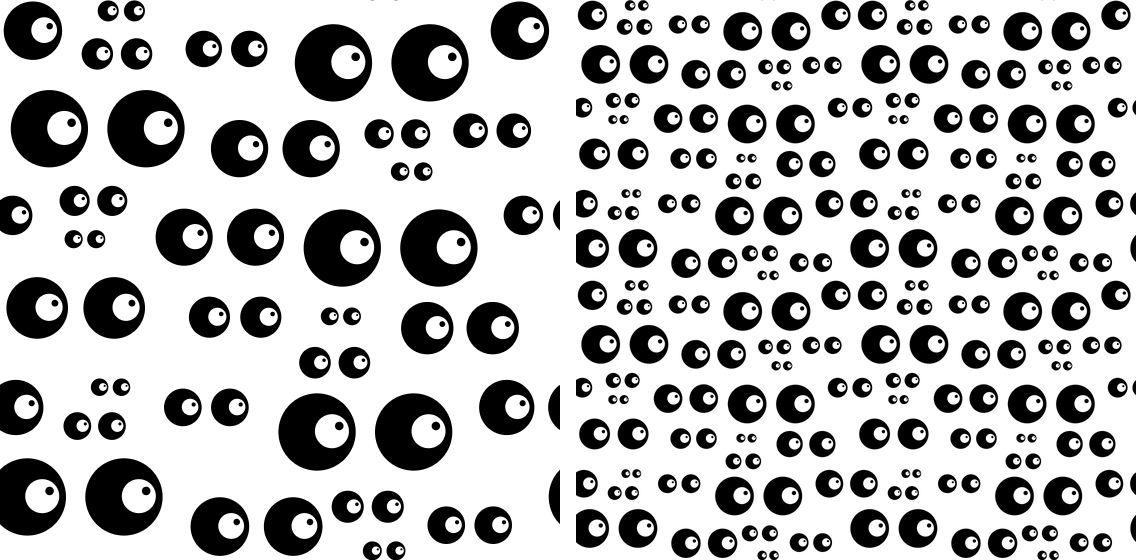
Left, the tile; right, the same tile 2 across and 2 down.
Write a WebGL 1 fragment shader that draws this pattern.

```glsl
precision highp float;
// Scattered pairs of black cartoon eyes of many sizes on white, tiling seamlessly.

uniform vec2 u_resolution;

const float TAU = 6.2831853;
const float ROWS = 6.0;

float hash(vec2 p) {
  vec3 q = fract(vec3(p.xyx) * 0.1031 + 0.37);
  q += dot(q, q.yzx + 33.33);
  return fract((q.x + q.y) * q.z);
}

// Antialiased coverage of a disc.
float disc(vec2 p, float radius, float pixel) {
  return clamp(0.5 - (length(p) - radius) / pixel, 0.0, 1.0);
}

// Brightness of a pair of eyes centred on the origin, both looking right.
float eyePair(vec2 p, float radius, float pixel) {
  p.x -= (p.x < 0.0 ? -1.25 : 1.25) * radius;
  float white = disc(p - radius * vec2(0.385, 0.02), 0.44 * radius, pixel);
  float pupil = disc(p - radius * vec2(0.575, 0.155), 0.11 * radius, pixel);
  return 1.0 - disc(p, radius, pixel) + white - pupil;
}

void main() {
  vec2 uv = gl_FragCoord.xy / u_resolution;
  float pixel = 1.0 / min(u_resolution.x, u_resolution.y);
  float shade = 1.0;

  for (float row = 0.0; row < ROWS; row++) {
    // Large pairs alternate between halves; rows run in either direction.
    float start = 0.5 * row + 0.14 * (hash(vec2(row, 9.0)) - 0.5) + 0.13;
    float direction = mod(row * row, 5.0) < 2.0 ? 1.0 : -1.0;
    float side = mod(row * row + row, 4.0) < 1.0 ? 1.0 : -1.0;

    for (float slot = 0.0; slot < 5.0; slot++) {
      vec2 seed = vec2(row * 7.0 + 3.0, slot * 5.0 + 2.0);
      float size = hash(seed);
      vec2 jitter = vec2(hash(seed + 41.0), hash(seed + 83.0)) - 0.5;

      // Each slot: radius, and offset from the large pair of its row.
      float radius = row == 2.0 ? 0.055 : 0.069;
      vec2 offset = jitter * vec2(0.0, 0.016);
      if (slot == 1.0) {
        radius = mix(0.043, 0.053, size);
        offset = vec2(0.312, 0.0) + jitter * 0.024;
      } else if (slot == 2.0) {
        radius = mix(0.023, 0.030, size);
        offset = vec2(0.527, 0.035 * side) + jitter * vec2(0.024, 0.01);
      } else if (slot == 3.0) {
        radius = mix(0.0143, 0.019, size);
        offset = vec2(0.545, -0.040 * side) + jitter * vec2(0.04, 0.01);
      } else if (slot == 4.0) {
        radius = mix(0.030, 0.038, size);
        offset = vec2(0.715, 0.0) + jitter * vec2(0.024, 0.05);
      }

      // A gentle wave bends the rows; wrapping makes the tile seamless.
      vec2 center = vec2(start + direction * offset.x, (row + 0.5) / ROWS + offset.y);
      center.y += 0.026 * sin(TAU * center.x + 0.8);
      vec2 p = fract(uv - center + 0.5) - 0.5;
      shade = min(shade, eyePair(p, radius, pixel));
    }
  }
  gl_FragColor = vec4(vec3(shade), 1.0);
}
```
